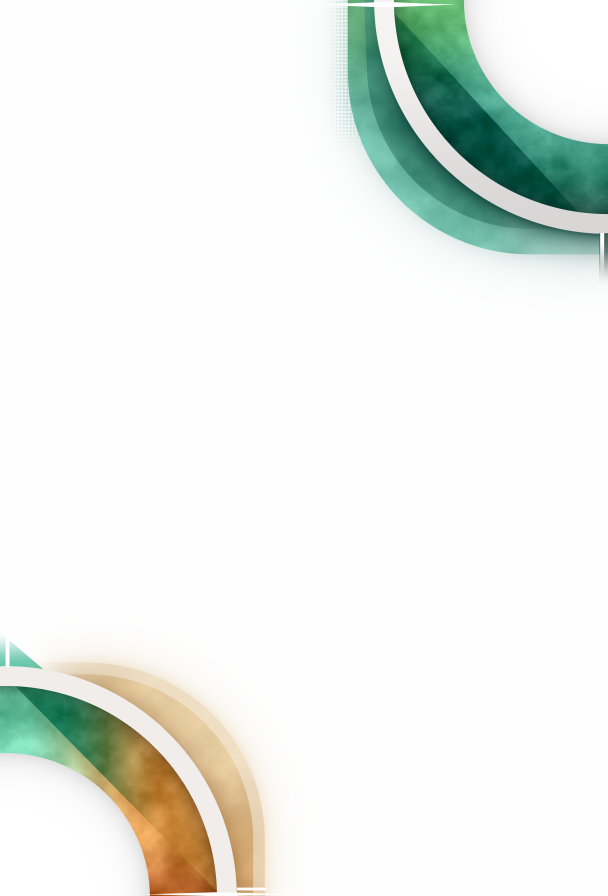
This background is drawn by a WebGL 2 fragment shader. Its source:

```glsl
#version 300 es
precision highp float;
// White page with painted ring segments in two opposite corners: emerald above,
// green to amber below. Each corner has its own frame with axes pointing inward;
// distances to circles, rounded boxes and chords shape the layered washes.
uniform vec2 u_resolution;
out vec4 outColor;

float pixel; // size of one pixel on the 522 x 768 design grid

float hash(vec2 p) {
  return fract(sin(dot(p, vec2(127.1, 311.7))) * 43758.5453);
}

float noise(vec2 p) {
  vec2 i = floor(p), f = fract(p);
  f = f * f * (3.0 - 2.0 * f);
  return mix(mix(hash(i), hash(i + vec2(1, 0)), f.x),
             mix(hash(i + vec2(0, 1)), hash(i + vec2(1, 1)), f.x), f.y);
}

float fbm(vec2 p) {
  float sum = 0.0, amp = 0.5;
  for (int i = 0; i < 4; i++) {
    sum += amp * noise(p);
    p = p * 2.1 + 17.0;
    amp *= 0.5;
  }
  return sum;
}

float fill(float d) { return clamp(0.5 - d / pixel, 0.0, 1.0); }

// Quarter outline: straight along the axes, rounded away from the corner
float cornerDist(vec2 p, vec2 center, float radius) {
  return length(max(p - center, 0.0)) - radius;
}

// Thin bar tapering to points at both ends
float taperedBar(vec2 p, vec2 center, float halfLength, float halfWidth) {
  vec2 q = abs(p - center);
  return fill(q.y - halfWidth * (1.0 - q.x / halfLength)) * step(q.x, halfLength);
}

// Painted band, soft hole and pale ring shared by both corners
vec3 drawRing(vec3 col, vec3 paint, float r, float inner, float outer, vec3 ringColor) {
  paint *= 1.0 - 0.3 * exp(-max(inner - r, 0.0) / 9.0);
  vec3 hole = vec3(1.0 - 0.13 * exp(-max(124.0 - r, 0.0) / 11.0));
  col = mix(col, ringColor, fill(r - outer));
  col = mix(col, paint, fill(r - inner));
  return mix(col, hole, fill(r - 123.5));
}

vec3 emeraldCorner(vec3 col, vec2 a, float grain) {
  float r = length(a), d = cornerDist(a, vec2(67, 62), 156.0);

  // Halftone dots and a haze beyond the outer wash
  vec2 cell = fract(a / 3.0) - 0.5;
  float dots = smoothstep(244.0, 220.0, a.x) * smoothstep(135.0, 90.0, a.y) * step(200.0, a.x);
  col = mix(col, vec3(0.6, 0.82, 0.76), 0.5 * dots * smoothstep(0.4, 0.2, length(cell)));
  col -= vec3(0.10, 0.06, 0.07) * exp(-max(d, 0.0) / 12.0);

  // Outer wash in two layers, thinning out below the ring
  float down = smoothstep(0.0, 110.0, a.y);
  float body = smoothstep(10.0, 125.0, a.x);
  vec3 wash = mix(vec3(0.30, 0.60, 0.38), vec3(0.43, 0.75, 0.67), down);
  wash = mix(wash, vec3(0.17, 0.50, 0.41), 0.65 * fill(d + 14.0 + 0.04 * a.y));
  wash += grain * 0.25;
  col = mix(col, wash, fill(d) * mix(0.35, 0.95, body));
  float shade = exp(-max(r - 200.0, 0.0) / 11.0);
  col = mix(col, vec3(0.04, 0.24, 0.21), 0.85 * shade * smoothstep(0.0, 140.0, a.y + 15.0));

  // Band split by a chord into a bright and a deep side
  float chord = dot(a, vec2(0.735, 0.678)) - 142.0;
  vec3 bright = mix(vec3(0.37, 0.71, 0.42), vec3(0.20, 0.55, 0.46), smoothstep(0.0, 90.0, a.y));
  bright += 0.12 * smoothstep(155.0, 124.0, r);
  bright *= 1.0 - 0.25 * smoothstep(140.0, 180.0, a.y);
  vec3 deep = mix(vec3(0.22, 0.58, 0.36), vec3(0.05, 0.36, 0.30), smoothstep(10.0, 95.0, a.y));
  vec3 paint = mix(deep, bright, fill(chord)) + grain * 0.4;
  vec3 ringColor = vec3(0.96, 0.95, 0.95) - 0.11 * smoothstep(30.0, 190.0, a.y);
  col = drawRing(col, paint, r, 183.5, 200.5, ringColor);

  // Light bars and the fading stem at the edge
  float stem = step(200.0, a.y) * smoothstep(246.0, 205.0, a.y);
  col = mix(col, vec3(0.28, 0.36, 0.33), 0.8 * stem * fill(a.x - 7.5));
  col = mix(col, vec3(1), stem * fill(abs(a.x - 5.0) - 1.7));
  return mix(col, vec3(1), taperedBar(a, vec2(191, 4), 58.0, 2.4));
}

vec3 amberCorner(vec3 col, vec2 b, float grain) {
  float r = length(b - vec2(5, -1)), d = cornerDist(b, vec2(75, 48), 152.0);

  // Teal wedge above the ring, then the tan wash with its soft halo
  float wedge = b.y + 0.85 * b.x - 226.0;
  col = mix(col, vec3(0.40, 0.78, 0.67), fill(wedge) * smoothstep(228.0, 196.0, b.y) * step(b.x, 40.0));
  float side = smoothstep(15.0, 95.0, b.x);
  col = mix(col, vec3(0.88, 0.76, 0.57), 0.32 * side * exp(-max(d, 0.0) / 10.0));
  vec3 wash = mix(vec3(0.88, 0.77, 0.58), vec3(0.83, 0.64, 0.39), smoothstep(130.0, 20.0, b.y));
  col = mix(col, wash + grain * 0.15, side * (0.35 * fill(d) + 0.5 * fill(d + 10.0)));
  col *= 1.0 - vec3(0.12, 0.17, 0.22) * exp(-max(r - 198.0, 0.0) / 8.0) * side;

  // Band turns from teal through olive to amber, split by a chord
  float chord = dot(b, vec2(0.713, 0.701)) - 135.5;
  float turn = smoothstep(45.0, 145.0, b.x);
  vec3 deep = mix(vec3(0.13, 0.53, 0.39), vec3(0.82, 0.55, 0.24), turn);
  vec3 pale = mix(vec3(0.38, 0.75, 0.61), vec3(0.85, 0.58, 0.29), smoothstep(15.0, 125.0, b.x));
  pale = mix(pale, vec3(0.71, 0.38, 0.15), smoothstep(55.0, 0.0, b.y));
  pale += 0.14 * smoothstep(150.0, 124.0, r) * smoothstep(20.0, 80.0, b.y);
  vec3 paint = mix(deep, pale, fill(chord)) + grain * 0.4;
  col = drawRing(col, paint, r, 181.0, 198.0, vec3(0.94, 0.93, 0.92));

  // Light bars
  col = mix(col, vec3(1), fill(abs(b.x - 6.5) - 1.7) * step(196.0, b.y) * step(b.y, 226.0));
  col = mix(col, vec3(1), fill(abs(b.y - 6.0) - 1.2) * step(203.0, b.x) * step(b.x, 228.0));
  return mix(col, vec3(1), taperedBar(b, vec2(188, 1.5), 62.0, 1.8));
}

void main() {
  pixel = 768.0 / u_resolution.y;
  vec2 p = gl_FragCoord.xy * pixel;
  vec2 size = u_resolution * pixel;
  float grain = fbm(p / 22.0) - 0.47;
  vec3 col = vec3(0.996);
  if (p.y > size.y * 0.5) col = emeraldCorner(col, size - p, grain);
  else col = amberCorner(col, p, grain);
  outColor = vec4(clamp(col, 0.0, 1.0), 1.0);
}
```
